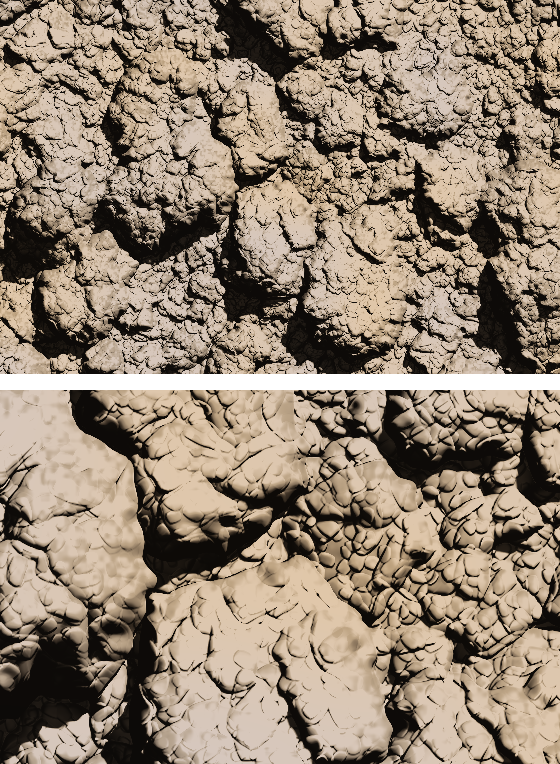
Top, the full canvas; bottom, a detail of the centre.
A WebGL 2 fragment shader for this texture:

```glsl
#version 300 es
precision highp float;

uniform vec2 u_resolution;
out vec4 fragColor;

// Clod layers, from boulders down to grit (lengths in canvas heights)
const int LAYERS = 5;
const float SIZE[LAYERS] = float[](0.27, 0.125, 0.06, 0.030, 0.0145);
const float PRESENCE[LAYERS] = float[](0.42, 0.55, 0.75, 0.90, 1.0);
const float RELIEF[LAYERS] = float[](0.72, 0.62, 0.60, 0.56, 0.48);
const float GROUND_RELIEF = 0.07;
const float FOCUS_Y = 0.45;

// Sunlight
const vec3 SUN = vec3(0.42, 0.62, 0.66);
const float EXPOSURE = 2.5;
const float AMBIENT = 0.13;
const int SHADOW_STEPS = 10;
const float SHADOW_START = 0.005;
const float SHADOW_GROWTH = 1.46;
const float NORMAL_STEP = 0.0018;

// Soil colours, dark to light
const vec3 BLACK_SOIL = vec3(0.05, 0.04, 0.03);
const vec3 DARK_SOIL = vec3(0.21, 0.17, 0.13);
const vec3 MID_SOIL = vec3(0.57, 0.49, 0.40);
const vec3 DRY_SOIL = vec3(0.73, 0.64, 0.53);
const vec3 PALE_SOIL = vec3(0.86, 0.78, 0.70);

vec3 hash3(vec2 cell, int seed) {
    uvec3 v = uvec3(ivec3(ivec2(cell), seed)) * 1664525u + 1013904223u;
    v.x += v.y * v.z; v.y += v.z * v.x; v.z += v.x * v.y;
    v ^= v >> 16u;
    v.x += v.y * v.z; v.y += v.z * v.x; v.z += v.x * v.y;
    return vec3(v >> 8u) / 16777216.0;
}

vec3 noise3(vec2 p, int seed) {
    vec2 i = floor(p), f = fract(p);
    f = f * f * (3.0 - 2.0 * f);
    vec3 low = mix(hash3(i, seed), hash3(i + vec2(1, 0), seed), f.x);
    vec3 high = mix(hash3(i + vec2(0, 1), seed), hash3(i + vec2(1, 1), seed), f.x);
    return mix(low, high, f.y);
}

// Scattered angular domes: x = height in cells, y = random tone of the top one
vec2 clods(vec2 p, float presence, int seed) {
    vec2 cell = floor(p), best = vec2(0.0, 0.5);
    for (int y = -1; y <= 1; y++)
    for (int x = -1; x <= 1; x++) {
        vec2 id = cell + vec2(x, y);
        vec3 place = hash3(id, seed), look = hash3(id, seed + 50);
        if (place.z > presence) continue;
        vec2 d = p - id - 0.5 - 0.8 * (place.xy - 0.5);
        vec2 axis = normalize(look.xy - 0.4983);
        vec2 q = vec2(dot(d, axis), dot(d, vec2(-axis.y, axis.x))) * vec2(0.87, 1.2);
        float radius = mix(0.32, 0.66, look.z);
        float edge = mix(length(q), max(abs(q.x), abs(q.y)), 0.4) / radius;
        float body = max(1.0 - edge * edge, 0.0);
        float height = radius * 1.3 * body / (body + 0.3) * (1.0 + 0.5 * q.x);
        if (height > best.x) best = vec2(height, fract(look.x * 7.0 + look.z));
    }
    return best;
}

// x = height, y = tone
vec2 terrain(vec2 p, int layers) {
    vec3 broad = noise3(p * 4.0, 1);
    vec2 warp = 0.035 * (noise3(p * 17.0, 2).xy - 0.5) + 0.012 * (noise3(p * 60.0, 3).xy - 0.5);
    float height = GROUND_RELIEF * broad.z, tone = 0.0, calm = 1.0;
    for (int i = 0; i < layers; i++) {
        vec2 bend = warp * min(1.0, SIZE[i] * 12.0);
        vec2 clod = clods((p + bend) / SIZE[i] + 7.3 * float(i), PRESENCE[i], 10 + i);
        float strength = calm;
        if (i == LAYERS - 1) strength *= 1.0 - 0.45 * smoothstep(0.25, 0.55, abs(p.y - FOCUS_Y));
        height += clod.x * SIZE[i] * RELIEF[i] * strength;
        tone += (clod.y - 0.5) * smoothstep(0.0, 0.2, clod.x) * (i < 2 ? 0.15 : 0.24);
        if (i < 3) calm *= 1.0 - 0.3 * smoothstep(0.0, 0.3, clod.x);
    }
    return vec2(height, tone);
}

float sunlight(vec2 p, float height, vec3 sun) {
    vec2 heading = normalize(sun.xy);
    float rise = sun.z / length(sun.xy), reach = SHADOW_START, lit = 1.0;
    for (int i = 0; i < SHADOW_STEPS; i++) {
        float blocker = terrain(p + heading * reach, i < 4 ? LAYERS : LAYERS - 1).x;
        float over = blocker - height - rise * reach;
        lit = min(lit, 1.0 - smoothstep(-0.001, 0.0025 + 0.02 * reach, over));
        reach *= SHADOW_GROWTH;
    }
    return lit;
}

vec3 soilColour(float t) {
    vec3 c = mix(BLACK_SOIL, DARK_SOIL, smoothstep(0.02, 0.25, t));
    c = mix(c, MID_SOIL, smoothstep(0.2, 0.6, t));
    c = mix(c, DRY_SOIL, smoothstep(0.55, 0.78, t));
    return mix(c, PALE_SOIL, smoothstep(0.76, 0.96, t));
}

void main() {
    vec2 p = gl_FragCoord.xy / u_resolution.y;
    vec3 sun = normalize(SUN);

    // Surface slope
    vec2 here = terrain(p, LAYERS);
    float right = terrain(p + vec2(NORMAL_STEP, 0), LAYERS).x;
    float up = terrain(p + vec2(0, NORMAL_STEP), LAYERS).x;
    vec3 normal = normalize(vec3(here.x - right, here.x - up, NORMAL_STEP));

    // Direct sun and faint skylight
    float direct = max(dot(normal, sun), 0.0) * sunlight(p, here.x, sun);
    float light = 1.0 - exp(-EXPOSURE * direct) + AMBIENT * normal.z * normal.z;

    // Tone of clods, fine dust and warm or grey patches
    float dust = noise3(p * 190.0, 5).x - 0.5;
    light *= 1.0 + 0.55 * here.y + 0.22 * dust;
    float warmth = noise3(p * 6.0, 6).x - 0.5;
    vec3 colour = soilColour(light) * (1.0 + warmth * vec3(0.05, 0.0, -0.12));
    fragColor = vec4(colour, 1.0);
}
```
